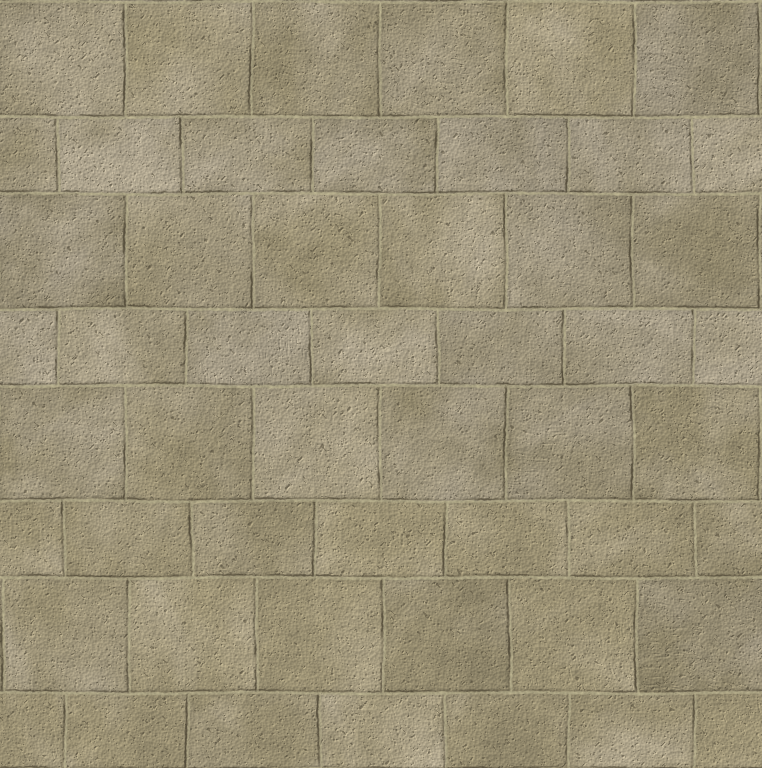
Reproduce this texture procedurally as a WebGL 2 fragment shader.

```glsl
#version 300 es
// Weathered sandstone block wall: alternating tall and short courses with thin sandy joints.
precision highp float;
uniform vec2 u_resolution;
out vec4 fragColor;

const float COLUMNS = 6.0;
const float COURSE_PAIRS = 4.0;
const float TALL_SHARE = 0.6;
const vec2 CANVAS = vec2(0.992, 1.0);
const vec3 WARM_STONE = vec3(0.602, 0.563, 0.447);
const vec3 GREY_STONE = vec3(0.638, 0.602, 0.520);
const vec3 MORTAR = vec3(0.715, 0.685, 0.550);
const vec3 SHADOW = vec3(0.32, 0.29, 0.22);

vec2 hash2(vec2 c) {
  vec3 q = fract(c.xyx * vec3(0.1031, 0.1030, 0.0973));
  q += dot(q, q.yzx + 33.33);
  return fract((q.xx + q.yz) * q.zy);
}

mat2 rotation(float a) {
  return mat2(cos(a), sin(a), -sin(a), cos(a));
}

// Distance to the nearest scattered point
float cellular(vec2 p) {
  vec2 cell = floor(p);
  float nearest = 2.0;
  for (int y = -1; y <= 1; y++)
    for (int x = -1; x <= 1; x++) {
      vec2 g = cell + vec2(x, y);
      nearest = min(nearest, length(p - g - hash2(g)));
    }
  return nearest;
}

// Scattered soft dots; density is the share of cells that hold one
float dots(vec2 p, float density, float maxRadius) {
  vec2 cell = floor(p);
  float cover = 0.0;
  for (int y = -1; y <= 1; y++)
    for (int x = -1; x <= 1; x++) {
      vec2 g = cell + vec2(x, y);
      vec2 pick = hash2(g + 71.0);
      float radius = maxRadius * mix(0.35, 1.0, pick.y * pick.y);
      float d = length(p - g - hash2(g));
      cover = max(cover, step(pick.x, density) * (1.0 - smoothstep(0.3 * radius, radius, d)));
    }
  return cover;
}

// Layered sines, each octave bent by the one before
float mottle(vec2 p) {
  float sum = 0.0, gain = 0.5;
  for (int i = 0; i < 4; i++) {
    p = rotation(1.1) * p * 1.7 + 0.7 * sin(p.yx + 1.3);
    sum += gain * sin(p.x) * sin(p.y);
    gain *= 0.6;
  }
  return sum;
}

float pits(vec2 p, float wear) {
  vec2 bent = p + 0.0016 * sin(p.yx * 310.0) + 0.001 * sin(p.yx * 730.0 + 2.0);
  float large = dots(bent * 50.0, 0.12 + 0.25 * wear, 0.19);
  float small = dots(bent * vec2(125.0, 140.0) + 9.0, 0.25 + 0.2 * wear, 0.34);
  float pores = dots(p * 215.0 + 31.0, 0.3, 0.5);
  return max(large, max(0.85 * small, 0.6 * pores));
}

// Curved tool marks
float scratches(vec2 p, float angle) {
  vec2 q = rotation(angle) * p;
  q.y += 0.012 * sin(q.x * 23.0) + 0.003 * sin(q.x * 71.0);
  return dots(q * vec2(34.0, 190.0), 0.35, 0.5);
}

float relief(vec2 p, float wear, float angle, float tooled) {
  float grain = 0.4 * cellular(p * 115.0) + 0.75 * cellular(p * 260.0 + 5.0);
  return grain - 0.7 * pits(p, wear) - tooled * scratches(p, angle);
}

// Smooth strip around zero
float strip(float d, float halfWidth, float soft) {
  return 1.0 - smoothstep(halfWidth - soft, halfWidth + soft, abs(d));
}

void main() {
  vec2 uv = gl_FragCoord.xy / u_resolution;
  vec2 p = uv * CANVAS;
  float soft = 0.0006 + 0.45 / u_resolution.y;
  float crumb = cellular(p * 150.0 + 12.0) - 0.5;
  vec2 chip = 0.0008 * vec2(mottle(p * 48.0), mottle(p * 43.0 + 8.0)) + 0.0016 * crumb;
  vec2 wander = 0.0009 * sin(p.yx * vec2(37.0, 19.0) + 2.0 * sin(p.xy * 9.0)) + chip;

  // Courses: signed distance below the nearest bed joint
  float level = (0.998 - uv.y + wander.y) * COURSE_PAIRS;
  float part = fract(level);
  float isShort = step(TALL_SHARE, part);
  float row = 2.0 * floor(level) + isShort;
  float above = part - isShort * TALL_SHARE;
  float below = mix(TALL_SHARE, 1.0, isShort) - part;
  float bed = (above < below ? above : -below) / COURSE_PAIRS;

  // Blocks: signed distance right of the nearest upright joint
  float lower = step(4.5, row);
  float x = (uv.x + wander.x) * COLUMNS - mix(-0.01, 0.46, isShort) - 0.035 * lower;
  float joint = floor(x + 0.5);
  vec2 slip = hash2(vec2(mod(joint, COLUMNS), row) + 3.0) - 0.5;
  float side = x - joint - slip.x * mix(0.015, 0.05, isShort) - slip.y * 0.03 * (part - 0.5);
  float upright = side / COLUMNS;
  vec2 block = vec2(mod(joint - step(side, 0.0), COLUMNS), row);
  vec2 trait = hash2(block + 17.0);
  vec2 finish = hash2(block + 53.0);

  // Stone face, lit from the upper left
  vec2 q = p + 4.0 * trait;
  float angle = mix(0.3, 1.1, finish.x);
  float tooled = 0.4 * finish.y * finish.y + 0.08;
  vec2 toLight = vec2(-0.0014, 0.0014);
  float slope = relief(q, trait.y, angle, tooled) - relief(q + toLight, trait.y, angle, tooled);
  float cloud = mottle(q * 13.0);
  float greyness = 0.15 + 0.45 * trait.x + 0.4 * isShort * (1.0 - lower) - 0.2 * lower + 0.6 * cloud;
  vec3 color = mix(WARM_STONE, GREY_STONE, clamp(greyness, 0.0, 1.0));
  color *= 1.0 + 0.08 * (finish.x - 0.5) + 0.06 * cloud + 0.05 * mottle(q * 60.0);
  color *= 1.0 + 0.05 * mottle(p * 5.0 + 3.0) + 0.03 * mottle(q * 140.0);
  color *= 1.0 + clamp(0.27 * slope, -0.3, 0.2);
  color = mix(color, SHADOW, 0.46 * pits(q, trait.y));

  // Sandy joints with a broken shadow under each block's lower right edge
  float broken = smoothstep(-0.4, 0.4, mottle(p * 30.0 + 4.0) + 0.5 * crumb);
  float shade = max(strip(upright + 0.0025, 0.0013, soft), 0.85 * strip(bed + 0.0025, 0.0012, soft));
  float sand = max(strip(upright - 0.0004, 0.0015, soft), strip(bed - 0.0004, 0.0018, soft));
  float edge = min(abs(upright), abs(bed));
  color *= 1.0 - 0.05 * (1.0 - smoothstep(0.002, 0.009, edge));
  color = mix(color, SHADOW, shade * mix(0.25, 0.9, broken));
  color = mix(color, MORTAR * (0.88 + 0.2 * cellular(p * 190.0)), sand * mix(0.9, 0.6, broken));
  fragColor = vec4(color, 1.0);
}
```
